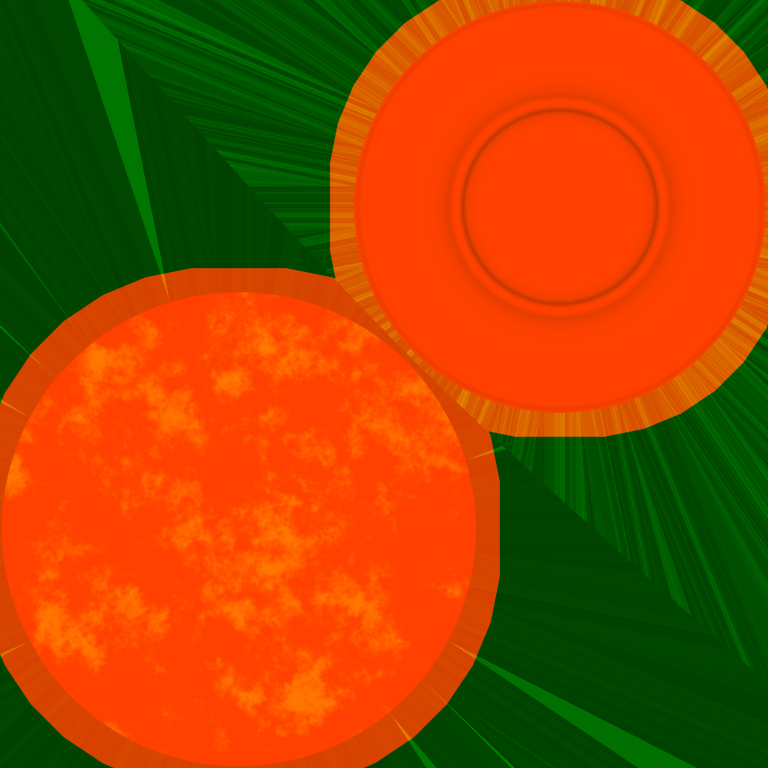
A Shadertoy shader for this background:

```glsl
// Two orange discs, one ringed and one mottled, with streaked rims on green ray fans.

const vec2  RING_CENTER = vec2(0.729, 0.7305);
const float RING_RADIUS = 0.268;
const vec2  ROCK_CENTER = vec2(0.311, 0.311);
const float ROCK_RADIUS = 0.3086;
const float RIM_WIDTH   = 0.03125;
const float FACETS      = 32.0;
const float STEP_ANGLE  = 6.2831853 / FACETS;
const vec3  ORANGE      = vec3(1.0, 0.252, 0.0);
const vec3  AMBER       = vec3(1.0, 0.49, 0.0);
const vec3  RING_SHADE  = vec3(0.76, 0.22, 0.0);
const float DARK_GREEN  = 0.255;
const int   SAMPLES     = 2;

// Bright fans of the mottled disc: start and end direction in facets, green level
const int  WEDGE_COUNT = 9;
const vec3 WEDGES[WEDGE_COUNT] = vec3[](
    vec3(9.0, 9.65, 0.46),   vec3(28.98, 29.6, 0.44), vec3(27.0, 27.6, 0.47),
    vec3(28.02, 28.12, 0.5), vec3(12.08, 12.2, 0.5),  vec3(11.15, 11.25, 0.38),
    vec3(18.1, 18.6, 0.44),  vec3(13.1, 13.6, 0.46),  vec3(1.4, 1.95, 0.44));

float hash(vec2 p) {
    vec3 q = fract(vec3(p.xyx) * 0.1031);
    q += dot(q, q.yzx + 33.33);
    return fract((q.x + q.y) * q.z);
}

float noise(vec2 p) {
    vec2 i = floor(p), f = fract(p);
    f = f * f * (3.0 - 2.0 * f);
    return mix(mix(hash(i), hash(i + vec2(1, 0)), f.x),
               mix(hash(i + vec2(0, 1)), hash(i + vec2(1, 1)), f.x), f.y);
}

float fbm(vec2 p) {
    float sum = 0.0, total = 0.0, gain = 1.0;
    for (int i = 0; i < 6; i++) {
        sum += gain * noise(p);
        total += gain;
        gain *= 0.72;
        p = mat2(1.6, 1.2, -1.2, 1.6) * p + 7.3;
    }
    return sum / total;
}

// x: facet index, y: position along it (-1..1), z: outward ray direction in facets
vec3 facetRay(vec2 p, float radius) {
    float facet = round(atan(p.y, p.x) / STEP_ANGLE);
    float a = facet * STEP_ANGLE, c = cos(a), s = sin(a);
    vec2 local = vec2(dot(p, vec2(c, s)), dot(p, vec2(-s, c)));
    float halfSide = radius * tan(0.5 * STEP_ANGLE);
    float beyond = max(abs(local.y) - halfSide, 0.0);
    float bend = atan(beyond, max(local.x - radius, 1e-4)) / STEP_ANGLE;
    return vec3(mod(facet, FACETS), clamp(local.y / halfSide, -1.0, 1.0),
                mod(facet + sign(local.y) * bend, FACETS));
}

// Green level carried outward along the rays
float rayTone(vec2 p, float radius, bool mottled) {
    vec3 ray = facetRay(p, radius);
    bool onFacet = abs(ray.y) < 1.0;
    float along = ray.x * 40.0 + ray.y * 19.0;
    float coarse = onFacet ? hash(vec2(floor(along / 5.0), 3.0)) : hash(vec2(floor(ray.z * 3.0), 11.0));
    float fine = onFacet ? hash(vec2(floor(along), 5.0)) : hash(vec2(floor(ray.z * 16.0), 17.0));
    if (!mottled) return DARK_GREEN + 0.13 * coarse * coarse + 0.09 * fine * fine * fine;

    float tone = DARK_GREEN - 0.01 + 0.025 * coarse + 0.015 * fine;
    for (int i = 0; i < WEDGE_COUNT; i++)
        if (!onFacet && ray.z > WEDGES[i].x && ray.z < WEDGES[i].y) tone = WEDGES[i].z;
    return tone;
}

// Distance to a faceted disc widened by a square of half-size RIM_WIDTH
float rimDistance(vec2 p, float radius) {
    vec2 q = max(abs(p) - RIM_WIDTH, 0.0);
    float a = atan(q.y, q.x + 1e-6);
    a -= round(a / STEP_ANGLE) * STEP_ANGLE;
    return length(q) * cos(a) - radius;
}

vec3 ringedDisc(float r) {
    float groove = 0.8 * exp(-pow((r - 0.1265) / 0.0035, 2.0));
    float halo = 0.45 * smoothstep(0.137, 0.146, r) * exp(-max(r - 0.146, 0.0) / 0.009);
    float inner = 0.22 * smoothstep(0.105, 0.126, r) * (1.0 - step(0.127, r));
    float lip = 0.3 * exp(-pow((r - 0.263) / 0.003, 2.0));
    return mix(ORANGE, RING_SHADE, min(groove + halo + inner + lip, 1.0));
}

vec3 mottledDisc(vec2 p) {
    return mix(ORANGE, AMBER, 0.9 * smoothstep(0.47, 0.74, fbm(p * 13.0 + 20.0)));
}

vec3 scene(vec2 uv, float px) {
    vec2 a = uv - RING_CENTER, b = uv - ROCK_CENTER;
    float dRing = length(a) - RING_RADIUS, dRock = length(b) - ROCK_RADIUS;

    // Ray fans, divided where both discs are equally near
    bool mottled = dRock < dRing;
    float tone = mottled ? rayTone(b, ROCK_RADIUS, true) : rayTone(a, RING_RADIUS, false);
    vec3 color = vec3(0.0, tone, 0.0);

    // Rims reuse the ray tone with red added
    float rim = min(rimDistance(a, RING_RADIUS), rimDistance(b, ROCK_RADIUS));
    float warmTone = mottled ? tone : 0.02 + tone * 1.1;
    vec3 rimColor = vec3(0.84 + 0.2 * (tone - DARK_GREEN), warmTone, 0.0);
    color = mix(color, rimColor, smoothstep(px, -px, rim));

    // Disc faces
    color = mix(color, ringedDisc(length(a)), smoothstep(px, -px, dRing));
    return mix(color, mottledDisc(b), smoothstep(px, -px, dRock));
}

void mainImage(out vec4 fragColor, in vec2 fragCoord) {
    vec3 sum = vec3(0.0);
    for (int i = 0; i < SAMPLES * SAMPLES; i++) {
        vec2 offset = (vec2(i % SAMPLES, i / SAMPLES) + 0.5) / float(SAMPLES) - 0.5;
        sum += scene((fragCoord + offset) / iResolution.y, 0.5 / iResolution.y);
    }
    fragColor = vec4(sum / float(SAMPLES * SAMPLES), 1.0);
}
```
